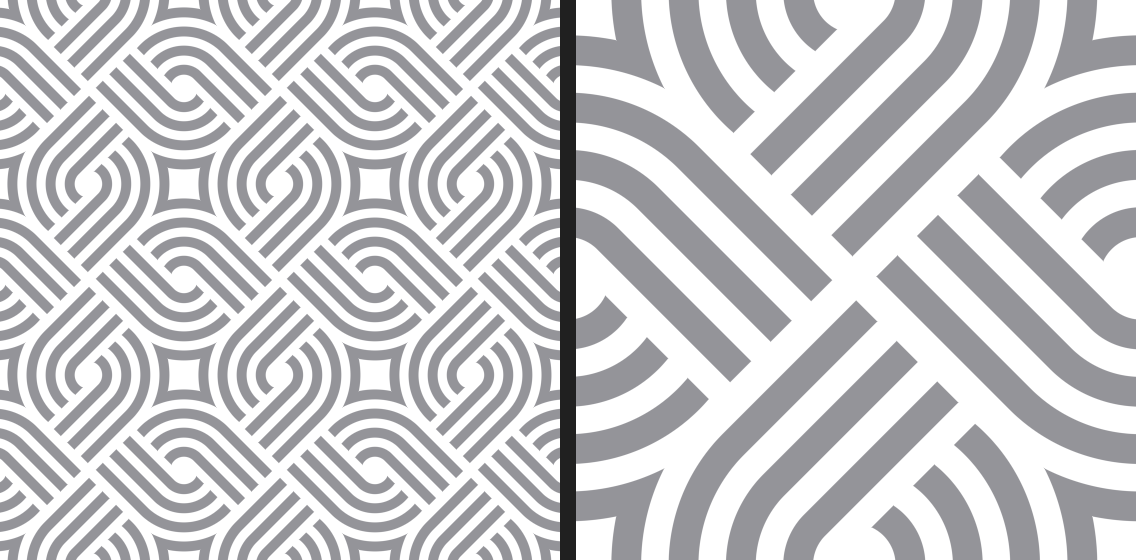
Left, the full canvas; right, a detail of the centre.
Reproduce this pattern procedurally as a Shadertoy shader.

```glsl
// Interlaced lattice: grey triple bands weave around eye-shaped lenses.
// The plane splits into diamonds along both diagonals; each holds one lens,
// built from arcs and straight runs, and alternate diamonds turn a quarter.

const float PERIOD      = 0.3411;             // repeat size, in canvas heights
const vec2  CROSSING    = vec2(0.499, 0.501); // where four bands meet
const float FIRST_LINE  = 0.098;              // innermost line radius, in repeats
const float LINE_STEP   = 0.100;              // spacing between lines
const float LINE_WIDTH  = 0.052;
const float CUT_GAP     = 0.025;              // half gap where a band passes under
const float BAND_LAST   = 2.0;                // index of a band's outer line
const float FRAME_INDEX = 3.0;                // extra ring that frames the squares
const vec3  PAPER       = vec3(1.0);
const vec3  INK         = vec3(0.58, 0.58, 0.60);

const float HALF_CELL = 0.5 * inversesqrt(2.0); // half the diamond's side

// Signed distance to evenly spaced lines, numbered 0 to lastIndex
float lineDistance(float offset, float lastIndex) {
    float index = clamp(round((offset - FIRST_LINE) / LINE_STEP), 0.0, lastIndex);
    return abs(offset - FIRST_LINE - index * LINE_STEP) - 0.5 * LINE_WIDTH;
}

// Signed distance to one lens; the axes of p lie along the diagonals
float lensDistance(vec2 p) {
    // Half-turn symmetry: only the half with p.y <= 0 is needed
    if (p.y > 0.0) p = -p;

    // Arcs, stopping short of the straight band that crosses over them
    float arcs = max(lineDistance(length(p), FRAME_INDEX), -p.x - CUT_GAP);

    // Straight runs, stopping short of the diamond's edge
    float runs = max(lineDistance(-p.x, BAND_LAST), -p.y - (HALF_CELL - CUT_GAP));

    return min(arcs, runs);
}

void mainImage(out vec4 fragColor, in vec2 fragCoord) {
    vec2 canvas = fragCoord / iResolution.y;
    vec2 grid = (canvas - CROSSING) / PERIOD;

    // Diagonal cells, one lens each
    vec2 diagonal = vec2(grid.x + grid.y, grid.x - grid.y);
    vec2 cell = floor(diagonal);
    vec2 local = (diagonal - cell - 0.5) * inversesqrt(2.0);

    // Quarter turn on alternate cells
    if (mod(cell.x + cell.y, 2.0) > 0.5) local = vec2(-local.y, local.x);

    float pixel = 1.0 / (iResolution.y * PERIOD);
    float ink = 1.0 - smoothstep(-0.7 * pixel, 0.7 * pixel, lensDistance(local));
    fragColor = vec4(mix(PAPER, INK, ink), 1.0);
}
```
